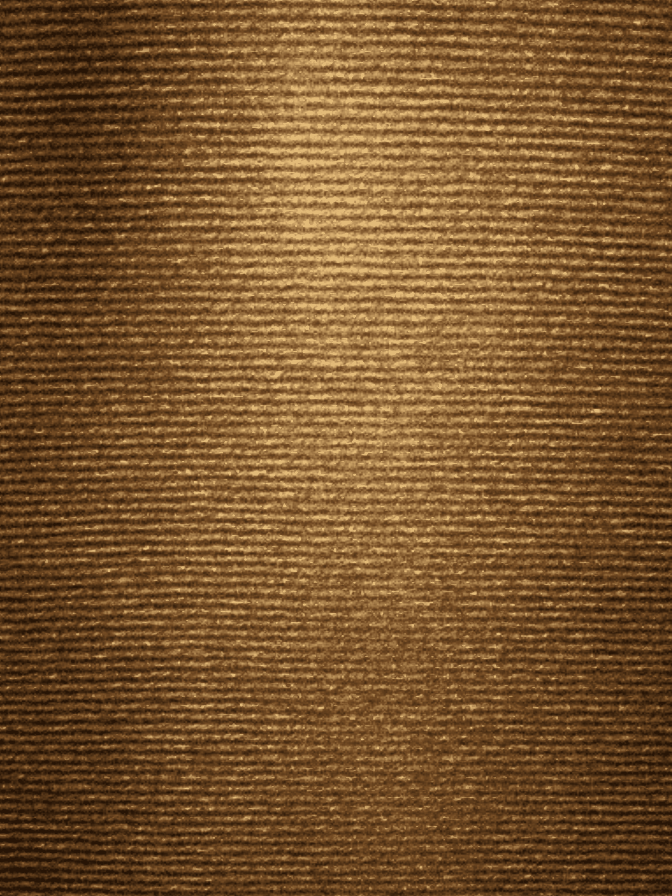
Reproduce this texture procedurally as a WebGL 1 fragment shader.

```glsl
precision highp float;
// Golden ribbed cloth: fine, gently arched horizontal cords, closer near the hem.
// A warped cosine forms the cords; stretched noise adds twisted yarn and glints,
// and broad soft pools of light set the tone before it is turned into colour.
uniform vec2 u_resolution;

const float HEM_DENSITY = 92.0;
const float DENSITY_LOSS = 11.0;
const float TAU = 6.2831853;
const vec3 SHADOW = vec3(0.18, 0.10, 0.032);
const vec3 BRONZE = vec3(0.46, 0.30, 0.142);
const vec3 GOLD = vec3(0.82, 0.66, 0.42);

float hash(vec2 p) {
  vec3 q = fract(vec3(p.xyx) * 0.1031);
  q += dot(q, q.yzx + 33.33);
  return fract((q.x + q.y) * q.z);
}

float noise(vec2 p) {
  vec2 cell = floor(p);
  vec2 f = fract(p);
  f = f * f * (3.0 - 2.0 * f);
  float low = mix(hash(cell), hash(cell + vec2(1.0, 0.0)), f.x);
  float high = mix(hash(cell + vec2(0.0, 1.0)), hash(cell + 1.0), f.x);
  return mix(low, high, f.y);
}

float fbm(vec2 p) {
  float sum = 0.0;
  float weight = 0.5;
  for (int i = 0; i < 3; i++) {
    sum += weight * noise(p);
    p = p * 2.03 + 17.1;
    weight *= 0.5;
  }
  return sum / 0.875;
}

// Soft elliptical pool of light or shade
float pool(vec2 p, vec2 center, vec2 radius) {
  vec2 d = (p - center) / radius;
  return exp(-dot(d, d));
}

// Position counted in cords, with a slight arch and yarn wobble
float ribCoordinate(vec2 uv, vec2 p) {
  float arch = 0.03 * uv.y * (uv.x - 0.4) * (uv.x - 0.4);
  float drift = 0.005 * (noise(p * vec2(5.0, 3.0)) - 0.5);
  float wobble = 0.0025 * (noise(p * vec2(45.0, 80.0)) - 0.5);
  float y = uv.y + arch + drift + wobble;
  return y * (HEM_DENSITY - DENSITY_LOSS * y);
}

// Large-scale brightness of the cloth
float lighting(vec2 uv) {
  float light = 0.16 + 0.08 * uv.y;
  light += 0.36 * pool(uv, vec2(0.53, 0.74), vec2(0.32, 0.38));
  light += 0.22 * pool(uv, vec2(0.47, 0.96), vec2(0.14, 0.28));
  light += 0.27 * pool(uv, vec2(0.60, 0.36), vec2(0.36, 0.36));
  light += 0.18 * pool(uv, vec2(0.85, 0.85), vec2(0.25, 0.30));
  light += 0.14 * pool(uv, vec2(0.25, 0.38), vec2(0.24, 0.45));
  light += 0.10 * pool(uv, vec2(0.60, 0.08), vec2(0.30, 0.16));
  light -= 0.14 * pool(uv, vec2(0.12, 0.90), vec2(0.09, 0.22));
  light -= 0.09 * pool(uv, vec2(0.0, 0.0), vec2(0.25, 0.30));
  light -= 0.07 * pool(uv, vec2(1.0, 0.0), vec2(0.20, 0.30));
  return light;
}

// Short slanted strands twisted around each cord
float strands(vec2 p, float rib) {
  float row = floor(rib + 0.5);
  float slant = rib - row;
  float along = p.x * 190.0 - slant * 2.2 + hash(vec2(row, 3.0)) * 20.0;
  return noise(vec2(along, row * 7.0 + slant * 2.5));
}

vec3 clothColor(float tone) {
  vec3 color = mix(SHADOW, BRONZE, clamp(tone * 2.0, -0.1, 1.0));
  return mix(color, GOLD, clamp(tone * 2.0 - 1.0, 0.0, 1.2));
}

void main() {
  vec2 uv = gl_FragCoord.xy / u_resolution;
  vec2 p = gl_FragCoord.xy / u_resolution.y;
  float rib = ribCoordinate(uv, p);
  float wave = cos(TAU * rib);
  float crest = 0.5 + 0.5 * wave;

  // Cords flatten along the lower centre and vary with wear
  float flatten = pool(uv, vec2(0.60, 0.18), vec2(0.16, 0.36));
  float wear = 0.6 + 0.8 * fbm(p * vec2(18.0, 36.0));
  float relief = 0.21 * wear * (1.0 - 0.5 * flatten);

  // Fine yarn, twisted strands and scattered metallic glints
  float yarn = noise(p * vec2(270.0, 400.0)) - 0.5;
  float fuzz = noise(p * vec2(510.0, 510.0) + 41.0) - 0.5;
  float strand = strands(p, rib) - 0.5;
  float glint = smoothstep(0.70, 0.95, noise(p * vec2(230.0, 400.0) + 83.0));

  float light = lighting(uv) + 0.10 * (fbm(p * vec2(9.0, 5.0)) - 0.5);
  float tone = light + relief * wave;
  tone += 0.26 * yarn + 0.27 * fuzz + 0.32 * strand * (0.3 + 0.7 * crest);
  tone += glint * (0.08 + 0.26 * crest) * (0.5 + light);

  gl_FragColor = vec4(clothColor(tone), 1.0);
}
```
